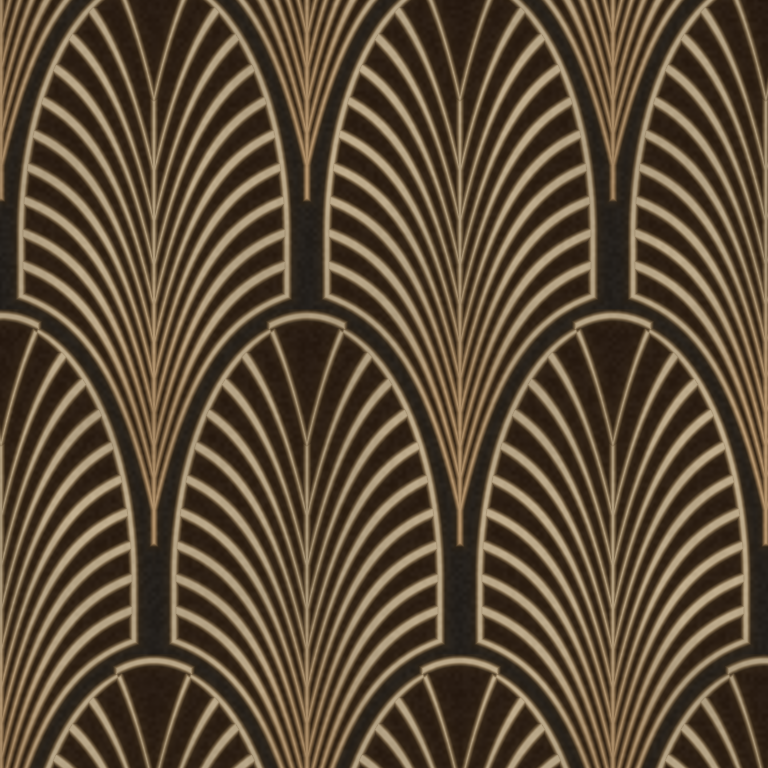
A Shadertoy shader for this pattern:

```glsl
// Art deco palm fans: staggered rows of arched lobes in tan line work on near black.
// Every rib is one exponential curve slid down the axis and clipped by the arch;
// two rows are evaluated per point because each tail hangs into the row below.

const vec2  PERIOD    = vec2(0.3984, 0.4492); // column and row spacing
const vec2  FIRST_TOP = vec2(0.3997, 0.402);  // one fan's top, measured from upper left
const vec2  ARCH      = vec2(0.173, 0.337);   // half width and height of the arch
const float ARCH_BASE = 0.353;                // depth where the arch turns vertical
const float RIB_RISE  = 0.306;
const float RIB_REACH = 0.069;
const float FIRST_RIB = 0.177;                // depth where the top rib pair meets
const float RIB_SPAN  = 0.5365;
const float STEM_TIP  = 0.757;
const int   RIBS      = 10;

float hash(vec2 p) {
    return fract(sin(dot(p, vec2(127.1, 311.7))) * 43758.5453);
}

float noise(vec2 p) {
    vec2 i = floor(p), f = fract(p);
    f = f * f * (3.0 - 2.0 * f);
    return mix(mix(hash(i), hash(i + vec2(1, 0)), f.x),
               mix(hash(i + vec2(0, 1)), hash(i + vec2(1, 1)), f.x), f.y);
}

// Signed distance to a rib meeting the axis at depth "root"; positive below it
float ribSide(vec2 p, float root) {
    float decay = exp(-p.x / RIB_REACH);
    float slope = RIB_RISE / RIB_REACH * decay;
    return (p.y - root + RIB_RISE * (1.0 - decay)) / sqrt(1.0 + slope * slope);
}

// Half ellipse on top, straight sides below; negative inside
float archSide(vec2 p) {
    vec2 q = vec2(p.x, min(p.y - ARCH_BASE, 0.0)) / ARCH;
    float r = length(q);
    return (r - 1.0) * r / max(length(q / ARCH), 1e-3);
}

// Small curved cap over the top rib pair
float capLine(vec2 p, float halfWidth) {
    float bend = 5.6;
    float slope = 2.0 * bend * p.x;
    float arc = abs(p.y - 0.009 - bend * p.x * p.x) / sqrt(1.0 + slope * slope);
    return max(arc - halfWidth, p.x - 0.051);
}

// One fan, p.x from the axis and p.y down from the top.
// Returns line distance, body distance and warmth of the tail.
vec3 fan(vec2 p) {
    p.x = abs(p.x);
    float body = max(archSide(p), ribSide(p, FIRST_RIB + RIB_SPAN));
    float spread = smoothstep(0.0, 0.1, p.x);

    // Ribs crowd together toward the tail
    float ribs = 1.0;
    for (int i = 0; i < RIBS; i++) {
        float root = FIRST_RIB + RIB_SPAN * pow(float(i) / float(RIBS), 0.75);
        ribs = min(ribs, abs(ribSide(p, root)));
    }
    float lines = max(ribs - mix(0.0027, 0.0066, spread), body);

    // Outline stops at the top ribs, where the cap takes over
    float outline = abs(body) - mix(0.0030, 0.0048, spread);
    lines = min(lines, max(outline, -ribSide(p, FIRST_RIB)));
    lines = min(lines, capLine(p, 0.0052));

    float stem = max(p.x - 0.0034, max(FIRST_RIB - p.y, p.y - STEM_TIP));
    lines = min(lines, stem);

    float warmth = smoothstep(0.10, 0.0, p.x) * smoothstep(0.35, 0.58, p.y);
    return vec3(lines, body, warmth);
}

// Nearest fan among the current row and the one above
vec3 fanRows(vec2 p) {
    vec2 q = p - FIRST_TOP;
    float row = floor(q.y / PERIOD.y);
    vec3 nearest = vec3(1.0);
    float body = 1.0;
    for (int k = 0; k < 2; k++) {
        float n = row - float(k);
        float column = fract(q.x / PERIOD.x + 0.5 * mod(n, 2.0) + 0.5) - 0.5;
        vec3 f = fan(vec2(column * PERIOD.x, q.y - n * PERIOD.y));
        body = min(body, f.y);
        if (f.x < nearest.x) nearest = f;
    }
    return vec3(nearest.x, body, nearest.z);
}

void mainImage(out vec4 fragColor, in vec2 fragCoord) {
    vec2 p = fragCoord / iResolution.y;
    p.y = 1.0 - p.y;
    float soft = max(0.0030, 1.0 / iResolution.y);
    vec3 f = fanRows(p);

    // Charcoal ground, browner inside the fans and beside the lines
    float inside = smoothstep(soft, -soft, f.y);
    vec3 color = mix(vec3(0.135, 0.120, 0.105), vec3(0.155, 0.105, 0.070), inside);
    float halo = exp(-max(f.x, 0.0) / 0.006);
    color = mix(color, vec3(0.24, 0.175, 0.09), 0.7 * halo);

    // Tan lines with a paler core, warmer down the tails
    float cloud = noise(p * 9.0);
    vec3 tan_ = mix(vec3(0.55, 0.46, 0.33), vec3(0.73, 0.66, 0.54),
                    smoothstep(0.0, -0.0042, f.x));
    tan_ = mix(tan_, vec3(0.68, 0.52, 0.35), 0.55 * f.z);
    color = mix(color, tan_ * (0.94 + 0.10 * cloud), smoothstep(soft, -soft, f.x));

    // Fine paper grain
    color += 0.035 * (noise(p * 190.0) - 0.5);
    fragColor = vec4(color, 1.0);
}
```
